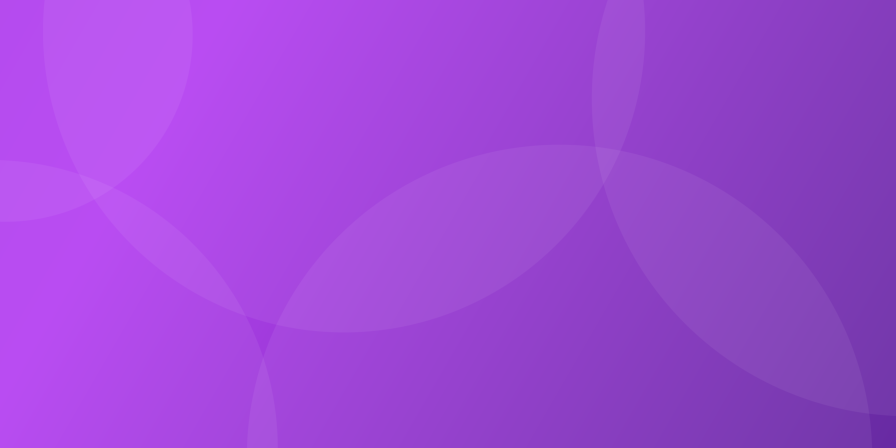
A WebGL 1 fragment shader for this background:

```glsl
precision highp float;

uniform vec2 u_resolution;

// Soft-edged disc coverage, in units of canvas height
float disc(vec2 p, vec2 center, float radius) {
  float halfEdge = 0.75 / u_resolution.y;
  return 1.0 - smoothstep(-halfEdge, halfEdge, length(p - center) - radius);
}

// Slanted gradient: violet, a brighter band, then deep purple
vec3 backdrop(vec2 p, float aspect) {
  vec2 slope = vec2(0.866, 0.5);
  float t = dot(vec2(p.x, 1.0 - p.y), slope) / dot(vec2(aspect, 1.0), slope);
  vec3 violet = vec3(0.69, 0.25, 0.93);
  vec3 orchid = vec3(0.708, 0.255, 0.945);
  vec3 deepPurple = vec3(0.405, 0.165, 0.635);
  vec3 color = mix(violet, orchid, clamp(t / 0.2, 0.0, 1.0));
  return mix(color, deepPurple, clamp((t - 0.2) / 0.8, 0.0, 1.0));
}

void main() {
  vec2 p = gl_FragCoord.xy / u_resolution.y;
  vec3 color = backdrop(p, u_resolution.x / u_resolution.y);

  // Number of translucent discs covering this point
  float layers = disc(p, vec2(-0.023, 0.0), 0.643)
               + disc(p, vec2(0.013, 0.922), 0.417)
               + disc(p, vec2(0.768, 0.930), 0.672)
               + disc(p, vec2(1.249, -0.021), 0.698)
               + disc(p, vec2(2.029, 0.779), 0.708);

  // Each disc adds a thin veil of white
  color = mix(vec3(1.0), color, pow(0.94, layers));
  gl_FragColor = vec4(color, 1.0);
}
```
